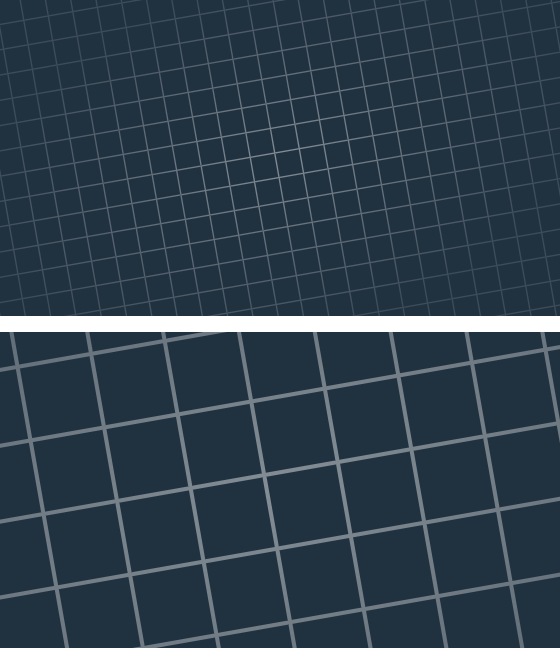
Top: the whole. Bottom: its middle third, enlarged.
Write a Shadertoy shader that draws this pattern.

```glsl
// A tilted square grid of thin pale lines on dark slate blue.
// Each line is a distance to the nearest cell border; its opacity fades
// from the centre outwards over an ellipse tilted along with the grid.

#define CELL_SIZE   0.0788               // cell side, in canvas heights
#define LINE_WIDTH  0.0043               // stroke, in canvas heights
#define TILT        radians(10.0)        // counter-clockwise turn
#define GRID_OFFSET vec2(-0.0137, 0.0184) // crossing nearest the centre
#define GLOW_RADII  vec2(0.95, 0.55)     // reach of the bright area
#define GLOW_TILT   radians(14.0)
#define ALPHA_CORE  0.45
#define ALPHA_RIM   0.13
#define BACKGROUND  vec3(0.125, 0.192, 0.250)
#define LINE_COLOR  vec3(1.0)

// Coordinates of p in axes turned counter-clockwise by angle
vec2 toTurnedAxes(vec2 p, float angle) {
    float c = cos(angle), s = sin(angle);
    return vec2(c * p.x + s * p.y, c * p.y - s * p.x);
}

// Distance to the nearest line of a square grid through the origin
float gridDistance(vec2 p, float cell) {
    vec2 d = abs(p - cell * round(p / cell));
    return min(d.x, d.y);
}

// Line opacity, falling linearly to the rim of the ellipse
float lineOpacity(vec2 p) {
    float r = length(toTurnedAxes(p, GLOW_TILT) / GLOW_RADII);
    return mix(ALPHA_CORE, ALPHA_RIM, clamp(r, 0.0, 1.0));
}

void mainImage(out vec4 fragColor, in vec2 fragCoord) {
    // Centred coordinates, one unit per canvas height
    vec2 p = (fragCoord - 0.5 * iResolution.xy) / iResolution.y;
    float pixel = 1.0 / iResolution.y;

    // Smooth line coverage
    float d = gridDistance(toTurnedAxes(p, TILT) - GRID_OFFSET, CELL_SIZE);
    float coverage = clamp((0.5 * LINE_WIDTH - d) / pixel + 0.5, 0.0, 1.0);

    fragColor = vec4(mix(BACKGROUND, LINE_COLOR, coverage * lineOpacity(p)), 1.0);
}
```
